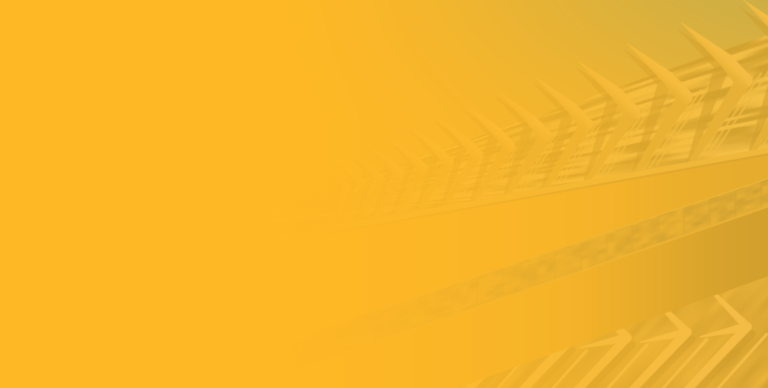
Give the GLSL for this background, as a Shadertoy shader.

```glsl
// Amber backdrop with a ribbed hall receding from the right edge into flat colour.
// Tapered limbs repeat toward a vanishing point; sloping bands form the ledge,
// railing and beam; a horizontal fade dissolves everything into the amber.

float hash(vec2 p) {
    return fract(sin(dot(p, vec2(127.1, 311.7))) * 43758.5453);
}

// Smooth value noise
float noise(vec2 p) {
    vec2 i = floor(p), f = fract(p);
    f = f * f * (3.0 - 2.0 * f);
    return mix(mix(hash(i), hash(i + vec2(1, 0)), f.x),
               mix(hash(i + vec2(0, 1)), hash(i + vec2(1, 1)), f.x), f.y);
}

// Coverage of the positive side of a signed value, softened by about a pixel
float cover(float d) {
    float soft = 1.1 / iResolution.y;
    return smoothstep(-soft, soft, d);
}

// Distance to a segment whose radius runs from ra to rb
float limb(vec2 p, vec2 a, vec2 b, float ra, float rb) {
    vec2 d = b - a;
    float h = clamp(dot(p - a, d) / dot(d, d), 0.0, 1.0);
    return length(p - a - d * h) - mix(ra, rb, h);
}

// Height above a line that meets the right edge at y and falls to the left
float above(vec2 p, float y, float slope) {
    return p.y - y + slope * (1.984 - p.x);
}

vec3 upperHall(vec2 p, vec3 col) {
    vec2 vanish = vec2(0.596, 0.425);
    vec2 ray = p - vanish;
    float slope = ray.y / max(ray.x, 0.02);

    // Slatted facade, its broken lines fanning out of the vanishing point
    float slat = noise(vec2(slope * 130.0, p.x * 9.0));
    vec3 facade = mix(vec3(0.81, 0.63, 0.19), vec3(0.95, 0.75, 0.28), smoothstep(0.15, 0.85, slat));
    col = mix(col, facade, cover(0.35 * ray.x - ray.y) * step(0.0, ray.x));

    // Bent ribs, far to near: a spike to the elbow, then a leg to the ledge
    for (int i = 13; i >= 0; i--) {
        float s = pow(0.885, float(i));
        float w = pow(s, 0.6);
        vec2 elbow = vanish + s * vec2(1.497, 0.414);
        vec2 tip = elbow + w * vec2(-0.171, 0.160);
        vec2 bend = elbow + w * vec2(-0.050, 0.058);
        vec2 foot = elbow + w * vec2(-0.148, -0.228);
        float spike = min(limb(p, tip, bend, 0.001, 0.020 * w), limb(p, bend, elbow, 0.020 * w, 0.024 * w));
        float leg = limb(p, elbow, foot, 0.022 * w, 0.007 * w);
        vec2 q = p + w * vec2(0.010, 0.018);
        float shade = min(limb(q, tip, bend, 0.001, 0.018 * w), limb(q, bend, foot, 0.020 * w, 0.006 * w));
        col = mix(col, vec3(0.81, 0.62, 0.18), 0.6 * cover(-shade));
        // Slender braces fanning out beside each leg
        for (int k = 1; k < 4; k++) {
            vec2 shift = w * float(k) * vec2(0.024, 0.010);
            float brace = limb(p, elbow + shift, foot + 0.9 * shift, 0.0035 * w, 0.002);
            col = mix(col, vec3(0.93, 0.73, 0.26), 0.8 * cover(-brace));
        }
        float lit = smoothstep(-0.02, 0.015, dot(p - elbow, vec2(0.67, 0.74)));
        vec3 rib = mix(vec3(0.89, 0.69, 0.22), vec3(0.95, 0.74, 0.27), lit);
        col = mix(col, rib, cover(-min(spike, leg)));
    }
    return col;
}

vec3 lowerHall(vec2 p) {
    float gap = noise(vec2(p.x * 40.0 - p.y * 38.0, p.x * 6.0 + p.y * 8.0));
    vec3 col = mix(vec3(0.82, 0.63, 0.19), vec3(0.91, 0.70, 0.23), gap);
    for (int i = 7; i >= 0; i--) {
        vec2 elbow = vec2(1.93, 0.158) - float(i) * vec2(0.155, 0.014);
        vec2 foot = elbow - vec2(0.19, 0.20);
        float arm = limb(p, elbow + vec2(-0.10, 0.10), elbow, 0.004, 0.011);
        float leg = limb(p, elbow, foot, 0.012, 0.009);
        float spur = limb(p, elbow, elbow + vec2(-0.12, -0.026), 0.012, 0.002);
        float brace = limb(p, elbow + vec2(0.05, -0.02), foot + vec2(0.06, -0.02), 0.004, 0.003);
        float shade = limb(p + vec2(-0.012, 0.018), elbow, foot, 0.010, 0.008);
        col = mix(col, vec3(0.80, 0.61, 0.18), 0.6 * cover(-shade));
        col = mix(col, vec3(0.95, 0.74, 0.28), cover(-min(min(arm, leg), min(spur, brace))));
    }
    return col;
}

void mainImage(out vec4 fragColor, in vec2 fragCoord) {
    vec2 uv = fragCoord / iResolution.xy;
    vec2 p = uv * vec2(1.984, 1.0);

    // Hazy sky, greyer toward the top right corner
    vec3 col = mix(vec3(0.91, 0.70, 0.21), vec3(0.79, 0.68, 0.28), smoothstep(0.65, 1.05, uv.y));
    col = upperHall(p, col);

    // Ledge: pale lip, thin shadow and a smooth underside
    float ledge = above(p, 0.611, 0.18);
    vec3 plane = mix(vec3(0.95, 0.70, 0.17), vec3(0.89, 0.67, 0.18), smoothstep(1.3, 1.98, p.x));
    col = mix(col, vec3(0.93, 0.72, 0.24), cover(0.009 - ledge));
    col = mix(col, vec3(0.85, 0.64, 0.18), cover(-0.006 - ledge));
    col = mix(col, plane, cover(-0.011 - ledge));

    // Railing: uneven mesh and slim posts under a light handrail
    float rail = above(p, 0.540, 0.335);
    float post = cover(abs(fract(p.x * 15.0) - 0.5) / 15.0 - 0.002);
    float mesh = noise(vec2(p.x * 45.0, rail * 90.0));
    vec3 railing = mix(vec3(0.79, 0.62, 0.20), vec3(0.90, 0.69, 0.21), mesh * (0.6 + 0.4 * post));
    col = mix(col, railing, cover(-rail));
    col = mix(col, vec3(0.91, 0.71, 0.24), 0.8 * cover(0.002 - abs(rail)));

    // Broad beam, shaded toward the right, with a lit upper edge
    float beam = above(p, 0.468, 0.345);
    vec3 face = mix(vec3(0.93, 0.69, 0.17), vec3(0.81, 0.62, 0.18), smoothstep(1.35, 1.98, p.x));
    col = mix(col, face, cover(-beam));
    col = mix(col, vec3(0.92, 0.70, 0.22), 0.8 * cover(0.003 - abs(beam)));

    // Lower ribs beneath the beam
    col = mix(col, lowerHall(p), cover(-above(p, 0.288, 0.358)));

    // Fade the scene into flat amber on the left
    float fade = 0.97 * pow(smoothstep(0.25, 1.08, uv.x), 1.25);
    fragColor = vec4(mix(vec3(1.0, 0.722, 0.145), col, fade), 1.0);
}
```
